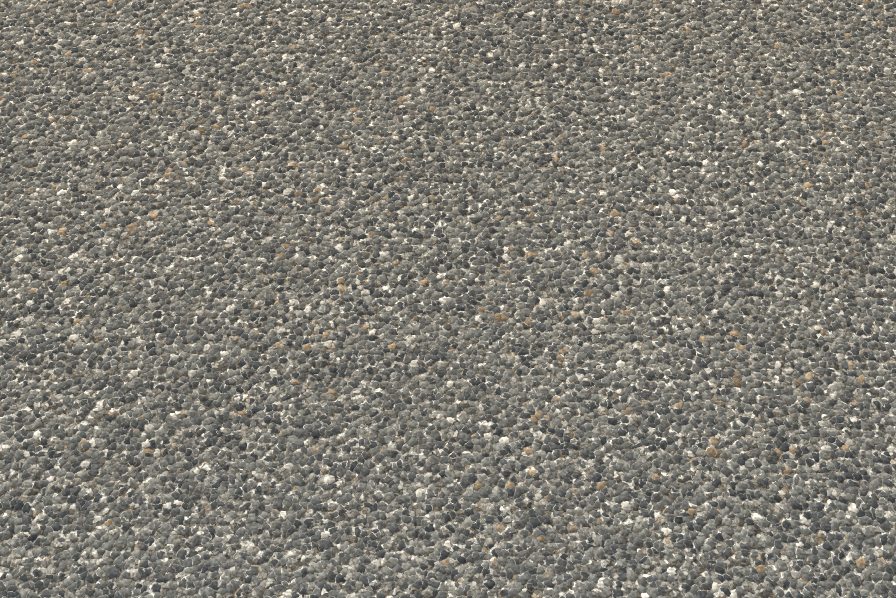
Reproduce this texture procedurally as a Shadertoy shader.

```glsl
// Worn exposed-aggregate pavement: slate pebbles in sandy mortar, seen at a slant.
#define STONES 72.0      // pebbles per canvas height at the near edge
#define TILT 0.28        // perspective shrink toward the top
#define CRUMB_SCALE 1.9  // mortar crumbs per pebble width
#define GAP 0.10         // half-width of the mortar seams
#define RELIEF 0.30      // strength of the slanted light
#define GRIT 0.20        // fine surface speckle
#define PATCHES 0.025    // broad tonal variation
#define SLATE vec3(0.29, 0.30, 0.305)
#define GREY vec3(0.555, 0.55, 0.515)
#define CREAM vec3(0.86, 0.835, 0.775)
#define OCHRE vec3(0.63, 0.54, 0.43)
#define MORTAR vec3(0.595, 0.575, 0.53)

float hash(vec2 p) {
    return fract(sin(dot(p, vec2(127.1, 311.7))) * 43758.5453);
}

vec2 hash2(vec2 p) {
    return vec2(hash(p), hash(p + 57.3));
}

float noise(vec2 p) {
    vec2 i = floor(p), f = fract(p);
    f = f * f * (3.0 - 2.0 * f);
    return mix(mix(hash(i), hash(i + vec2(1, 0)), f.x),
               mix(hash(i + vec2(0, 1)), hash(i + vec2(1, 1)), f.x), f.y);
}

vec2 warp(vec2 p) {
    return vec2(noise(p), noise(p + 40.0)) - 0.5;
}

// Nearest cell: returns the seam distance, its id and the offset from its centre
float cells(vec2 p, out vec2 id, out vec2 offset) {
    vec2 base = floor(p);
    float nearest = 9.0, second = 9.0;
    id = base;
    offset = vec2(0.0);
    for (int y = -1; y <= 1; y++)
    for (int x = -1; x <= 1; x++) {
        vec2 cell = base + vec2(x, y);
        vec2 r = p - cell - hash2(cell);
        float d = length(r);
        if (d < nearest) {
            second = nearest;
            nearest = d;
            id = cell;
            offset = r;
        } else {
            second = min(second, d);
        }
    }
    return second - nearest;
}

vec3 pebbleColor(vec2 id) {
    float kind = hash(id + 11.7), tone = hash(id + 29.1);
    vec3 color = mix(SLATE, GREY, tone);
    color = mix(color, OCHRE * (0.85 + 0.3 * tone), step(0.945, kind));
    return mix(color, CREAM * (0.82 + 0.24 * tone), step(0.96, kind));
}

// Crushed grains of mixed tone with dark pits between them
vec3 mortarColor(vec2 p) {
    vec2 id, offset;
    float seam = cells(p * CRUMB_SCALE + 31.0, id, offset);
    float tone = hash(id + 5.3), kind = hash(id + 17.9);
    vec3 color = MORTAR * (0.70 + 0.50 * tone);
    color = mix(color, OCHRE, 0.7 * step(kind, 0.06));
    color = mix(color, CREAM, 0.85 * step(0.83, kind));
    return color * (0.74 + 0.26 * smoothstep(0.0, 0.22, seam));
}

vec3 pavement(vec2 uv) {
    // Ground plane in perspective, with ragged pebble outlines
    vec2 ground = STONES * vec2(uv.x - 0.75, uv.y) / (1.0 - TILT * uv.y) + 60.0;
    vec2 p = ground + 0.45 * warp(ground * 1.6) + 0.28 * warp(ground * 3.7 + 9.0);

    // Rounded pebbles of mixed size, some missing altogether
    vec2 id, offset;
    float seam = cells(p, id, offset);
    float radius = 0.36 + 0.34 * hash(id + 3.1);
    float inside = min(seam - GAP, radius - length(offset));
    float pebble = smoothstep(-0.05, 0.05, inside) * step(0.14, hash(id + 71.0));
    vec3 color = mix(mortarColor(p), pebbleColor(id), pebble);

    // Light from the upper left, darkening the lower rim of each pebble
    float facing = dot(offset, vec2(-0.45, 0.9));
    color *= 1.0 + RELIEF * clamp(facing * 1.8, -1.0, 0.7);
    color *= 1.0 + GRIT * (noise(ground * 4.3) - 0.5) * 2.0;

    // Broad patches, warmer toward the far edge
    float patches = noise(uv * 3.1 + 7.0) + 0.6 * noise(uv * 8.0 + 2.0) - 0.8;
    color *= 1.0 + PATCHES * patches;
    return color * mix(vec3(0.99, 0.995, 1.0), vec3(1.015, 1.0, 0.98), uv.y);
}

void mainImage(out vec4 fragColor, in vec2 fragCoord) {
    // Four samples per pixel smooth the edges
    vec3 color = vec3(0.0);
    for (int i = 0; i < 4; i++) {
        vec2 shift = vec2(i % 2, i / 2) * 0.5 - 0.25;
        color += pavement((fragCoord + shift) / iResolution.y);
    }
    fragColor = vec4(clamp(color / 4.0, 0.0, 1.0), 1.0);
}
```
